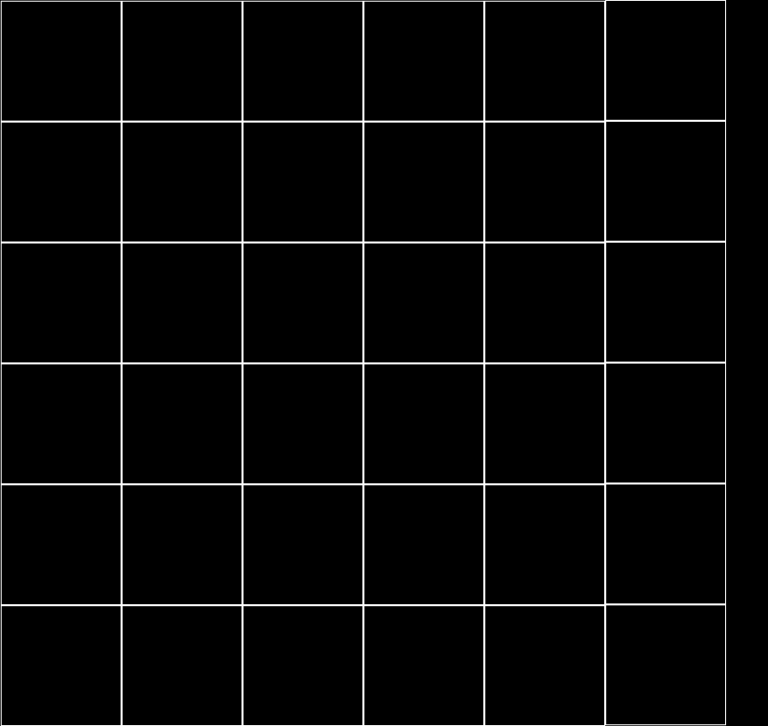
Reproduce this pattern procedurally as a Shadertoy shader.

```glsl
// Six by six thin white square outlines on black, with a bare strip at the right.
// Neighbouring outlines touch and so read as double-width lines. Each outline is
// its outer square minus its inner one, smoothed by exact pixel area coverage.

const int COLUMNS = 6;
const int ROWS = 6;

// Lengths are fractions of the canvas height.
const float CELL = 0.16653;
const float MARGIN = 0.00096;
const float BORDER = 0.00138;
const float LAST_COLUMN_LIFT = 0.0011;

const vec3 BACKGROUND = vec3(0.0);
const vec3 LINE_COLOR = vec3(1.0);

// Share of a pixel centred on p that lies inside the box from lo to hi.
float boxCoverage(vec2 p, vec2 lo, vec2 hi, float pixel) {
    vec2 overlap = min(p + 0.5 * pixel, hi) - max(p - 0.5 * pixel, lo);
    vec2 share = clamp(overlap / pixel, 0.0, 1.0);
    return share.x * share.y;
}

// Coverage of a square outline whose border lies inside its edge.
float squareOutline(vec2 p, vec2 corner, float size, float border, float pixel) {
    float outer = boxCoverage(p, corner, corner + size, pixel);
    float inner = boxCoverage(p, corner + border, corner + size - border, pixel);
    return outer - inner;
}

// Sum of all outlines; the last column sits slightly higher.
float gridCoverage(vec2 p, float pixel) {
    float coverage = 0.0;
    for (int column = 0; column < COLUMNS; column++) {
        float lift = column == COLUMNS - 1 ? LAST_COLUMN_LIFT : 0.0;
        for (int row = 0; row < ROWS; row++) {
            vec2 corner = vec2(MARGIN, MARGIN - lift) + CELL * vec2(column, row);
            coverage += squareOutline(p, corner, CELL, BORDER, pixel);
        }
    }
    return clamp(coverage, 0.0, 1.0);
}

void mainImage(out vec4 fragColor, in vec2 fragCoord) {
    float pixel = 1.0 / iResolution.y;

    // Measure downward from the top-left corner.
    vec2 p = vec2(fragCoord.x, iResolution.y - fragCoord.y) * pixel;

    vec3 color = mix(BACKGROUND, LINE_COLOR, gridCoverage(p, pixel));
    fragColor = vec4(color, 1.0);
}
```
